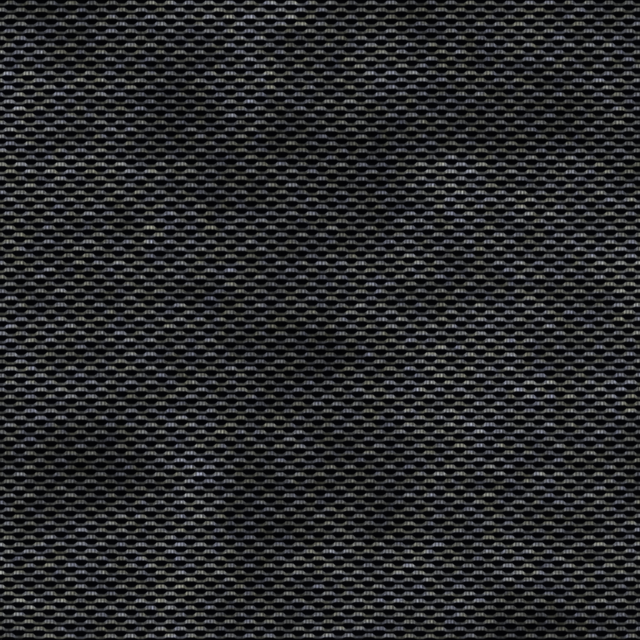
Write a three.js fragment shader that draws this texture.

```glsl
varying vec2 vUv;

const float ROWS = 91.0;
const float COLUMNS = 32.0;
const float RIBS_PER_STITCH = 6.0;
const float STITCH_HALF_LENGTH = 0.27;   // in column widths
const float STITCH_TAPER = 0.12;
const float STITCH_HALF_HEIGHT = 0.27;   // in row heights
const float LINK_HALF_HEIGHT = 0.18;
const float LINK_DROP = 0.28;
const float EDGE_SOFTNESS = 0.17;
const float ROW_WARP = 0.15;
const float RIB_CONTRAST = 0.20;
const float GRAIN_CONTRAST = 0.45;
const float STITCH_VARIATION = 0.24;
const float ROW_VARIATION = 0.12;
const float BROAD_CONTRAST = 0.75;
const float TINT_STRENGTH = 0.05;

const vec3 GAP_COLOR = vec3(0.012, 0.012, 0.022);
const vec3 LINK_COLOR = vec3(0.235, 0.242, 0.238);
const vec3 STITCH_COLOR = vec3(0.365, 0.372, 0.376);

float hash(vec2 p) {
  vec3 q = fract(vec3(p.xyx) * 0.1031);
  q += dot(q, q.yzx + 33.33);
  return fract((q.x + q.y) * q.z);
}

float noise(vec2 p) {
  vec2 i = floor(p);
  vec2 f = fract(p);
  f = f * f * (3.0 - 2.0 * f);
  float low = mix(hash(i), hash(i + vec2(1.0, 0.0)), f.x);
  float high = mix(hash(i + vec2(0.0, 1.0)), hash(i + vec2(1.0, 1.0)), f.x);
  return mix(low, high, f.y);
}

// Broad light and dark patches, centred on zero
float broadNoise(vec2 p) {
  float sum = 0.0;
  float weight = 0.5;
  for (int octave = 0; octave < 4; octave++) {
    sum += weight * (noise(p) - 0.5);
    p = p * 2.1 + 17.0;
    weight *= 0.65;
  }
  return sum;
}

// One row of yarn: colour in rgb, coverage in a
vec4 yarnRow(vec2 grid, float row) {
  grid.x += 0.5 * mod(row, 2.0);
  float column = floor(grid.x);
  vec2 cell = vec2(grid.x - column, grid.y - row) - 0.5;
  float variation = hash(vec2(column, row) + 19.0);

  // Raised stitch sloping into the thin link between stitches
  float halfLength = STITCH_HALF_LENGTH + 0.05 * (variation - 0.5);
  float raised = 1.0 - smoothstep(halfLength - STITCH_TAPER, halfLength + STITCH_TAPER, abs(cell.x));
  float halfHeight = mix(LINK_HALF_HEIGHT, STITCH_HALF_HEIGHT, raised);
  float offCenter = abs(cell.y + LINK_DROP * (0.5 - raised));
  float coverage = 1.0 - smoothstep(halfHeight - EDGE_SOFTNESS, halfHeight + EDGE_SOFTNESS, offCenter);

  // Fine ribs and differences between stitches and rows
  float rib = cos(6.2831853 * (RIBS_PER_STITCH * cell.x + 0.5 * variation));
  float shade = 1.0 + RIB_CONTRAST * rib * raised;
  shade *= 1.0 + STITCH_VARIATION * (variation - 0.5) * raised;
  shade *= 1.0 + ROW_VARIATION * (hash(vec2(row, 31.0)) - 0.5);
  return vec4(mix(LINK_COLOR, STITCH_COLOR, raised) * shade, coverage);
}

void main() {
  vec2 grid = vUv * vec2(COLUMNS, ROWS);
  grid.y += ROW_WARP * (noise(vUv * vec2(9.0, 7.0)) - 0.5);
  grid.x += 0.2 * (noise(vUv * vec2(6.0, 8.0) + 5.0) - 0.5);

  // Neighbouring rows overlap to close the weave around each gap
  vec3 color = GAP_COLOR;
  for (int step = -1; step <= 1; step++) {
    vec4 yarn = yarnRow(grid, floor(grid.y) + float(step));
    color = max(color, mix(GAP_COLOR, yarn.rgb, yarn.a));
  }

  // Fibre grain, broad shading and faint cool and warm shifts
  float grain = noise(grid * vec2(10.0, 3.0) + 41.0) - 0.5;
  float fromCenter = length(vUv - vec2(0.45, 0.55));
  float shade = 0.96 + 0.12 * fromCenter + BROAD_CONTRAST * broadNoise(vUv * 7.0 + 3.0);
  color *= shade * (1.0 + GRAIN_CONTRAST * grain);
  float tint = noise(grid * vec2(2.5, 1.0) + 73.0) - 0.5;
  color *= 1.0 + 4.0 * TINT_STRENGTH * tint * vec3(-0.4, -0.3, 1.0);

  gl_FragColor = vec4(color, 1.0);
}
```
